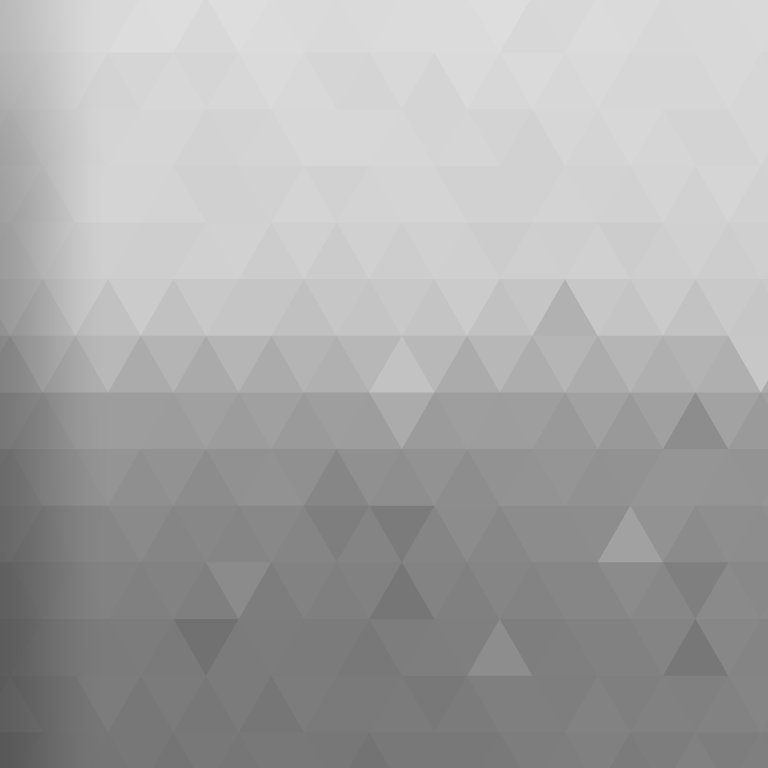
Write a Shadertoy shader that draws this background.

```glsl
// A grey mosaic of equilateral triangles that darkens from top to bottom.
// Each triangle takes one flat tone from a vertical ramp at its centroid, varied
// by a hash and a few accents; a soft shadow runs along the left side.

const float ROW_HEIGHT  = 0.07376;   // height of one triangle
const float HALF_BASE   = 0.0425;    // half the base of one triangle
const vec2  GRID_ORIGIN = vec2(0.0132, 0.0684);  // from the upper left corner
const float TONE_JITTER = 0.024;     // random spread of tone per triangle
const float RIGHT_LIFT  = 0.035;     // extra light at the lower right
const float SHADOW_WIDTH = 0.145;
const float SHADOW_TOP  = 0.84;      // left edge brightness at the top
const float SHADOW_LOW  = 0.74;      // left edge brightness further down
const int   SAMPLES     = 4;         // antialiasing samples per axis

// Ramp tones on successive grid lines, starting one row above the origin
const int RAMP_SIZE = 15;
const float RAMP[RAMP_SIZE] = float[](
    0.860, 0.850, 0.835, 0.830, 0.818, 0.803, 0.745, 0.645,
    0.590, 0.545, 0.510, 0.490, 0.480, 0.470, 0.455);

// Accent triangles: row, half column, change of tone
const int ACCENT_COUNT = 15;
const vec3 ACCENTS[ACCENT_COUNT] = vec3[](
    vec3(4, 17, -0.07), vec3(5, 12, 0.085), vec3(5, 23, 0.06),
    vec3(6, 12, 0.055), vec3(6, 21, -0.05), vec3(7, 10, -0.04),
    vec3(8, 10, -0.05), vec3(8, 12, -0.045), vec3(8, 19, 0.07),
    vec3(9, 7, 0.05),   vec3(9, 12, -0.04), vec3(9, 21, -0.05),
    vec3(10, 6, -0.05), vec3(10, 15, 0.05), vec3(10, 21, -0.05));

float hash(vec2 p) {
    vec3 q = fract(vec3(p.xyx) * 0.1031);
    q += dot(q, q.yzx + 33.33);
    return fract((q.x + q.y) * q.z);
}

// Linear ramp lookup by depth in rows
float rampTone(float depth) {
    float position = clamp(depth + 1.0, 0.0, float(RAMP_SIZE) - 1.001);
    int index = int(position);
    return mix(RAMP[index], RAMP[index + 1], fract(position));
}

// True when the triangle of this row and half column points upward
bool pointsUp(float row, float column) {
    return mod(row + column, 2.0) > 0.5;
}

// Flat tone of the triangle covering a point measured from the upper left
float triangleTone(vec2 p) {
    vec2 grid = (p - GRID_ORIGIN) / vec2(HALF_BASE, ROW_HEIGHT);
    vec2 cell = floor(grid);
    vec2 local = grid - cell;
    float row = cell.y;

    // The slanted side splits each half column between two triangles
    float side = pointsUp(row, cell.x) ? local.y : 1.0 - local.y;
    float column = cell.x + step(side, local.x);

    float depth = row + (pointsUp(row, column) ? 2.0 : 1.0) / 3.0;
    float centreX = GRID_ORIGIN.x + column * HALF_BASE;
    float tone = rampTone(depth);
    tone += TONE_JITTER * (hash(vec2(column, row) + 20.0) - 0.5);
    tone += RIGHT_LIFT * smoothstep(0.5, 0.9, centreX) * smoothstep(6.5, 9.0, depth);

    for (int i = 0; i < ACCENT_COUNT; i++) {
        vec2 offset = abs(ACCENTS[i].xy - vec2(row, column));
        if (max(offset.x, offset.y) < 0.5) tone += ACCENTS[i].z;
    }
    return tone;
}

void mainImage(out vec4 fragColor, in vec2 fragCoord) {
    // Average the mosaic over the pixel for smooth edges
    float tone = 0.0;
    for (int j = 0; j < SAMPLES; j++) {
        for (int i = 0; i < SAMPLES; i++) {
            vec2 jitter = (vec2(i, j) + 0.5) / float(SAMPLES) - 0.5;
            vec2 uv = (fragCoord + jitter) / iResolution.xy;
            tone += triangleTone(vec2(uv.x, 1.0 - uv.y));
        }
    }
    tone /= float(SAMPLES * SAMPLES);

    // Shadow along the left side
    vec2 uv = fragCoord / iResolution.xy;
    float edge = mix(SHADOW_LOW, SHADOW_TOP, smoothstep(0.7, 1.0, uv.y));
    tone *= mix(edge, 1.0, smoothstep(-0.02, SHADOW_WIDTH, uv.x));

    fragColor = vec4(vec3(tone), 1.0);
}
```
